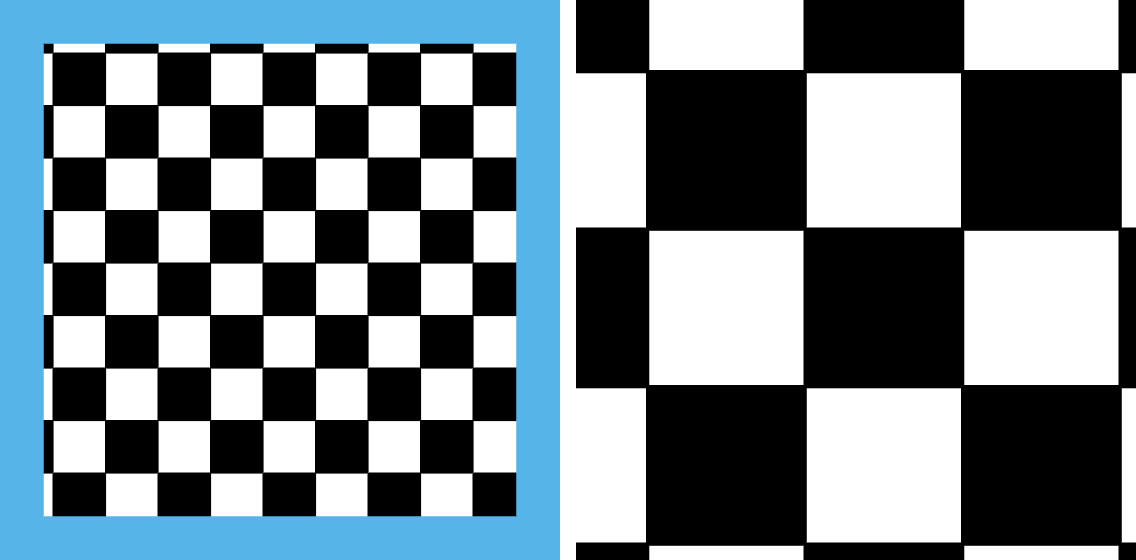
Left: the whole. Right: its middle third, enlarged.
Give the GLSL for this pattern, as a Shadertoy shader.

```glsl
// A black and white checkerboard inside a flat sky-blue frame.
// Each light square is a box distance inset by half a line, so thin dark
// lines run between cells; the frame is cut with another box distance.

const vec3 FRAME_BLUE = vec3(0.337, 0.706, 0.914);
const vec3 DARK = vec3(0.0);
const vec3 LIGHT = vec3(1.0);

const float UNIT = 1.0 / 512.0;        // layout grid, as a share of the canvas
const float CELL = 48.0 * UNIT;        // side of one square
const float LINE = 1.0 * UNIT;         // dark line between squares
const float GRID_START = 48.5 * UNIT;  // first grid line from left and top
const float BOARD_HALF = 216.0 * UNIT; // half the side of the visible board

// Signed distance to an axis-aligned square centred on the origin
float squareDistance(vec2 p, float halfSide) {
    vec2 d = abs(p) - halfSide;
    return max(d.x, d.y);
}

// Coverage of a shape, smoothed over one pixel
float coverage(float dist, float pixel) {
    return clamp(0.5 - dist / pixel, 0.0, 1.0);
}

// Amount of light square at p; cells with an odd index sum are light
float lightSquares(vec2 p, float cellSize, float lineWidth, float pixel) {
    vec2 grid = p / cellSize;
    vec2 cell = floor(grid);
    vec2 local = (grid - cell - 0.5) * cellSize;
    float isLight = mod(cell.x + cell.y, 2.0);
    float dist = squareDistance(local, 0.5 * (cellSize - lineWidth));
    return isLight * coverage(dist, pixel);
}

void mainImage(out vec4 fragColor, in vec2 fragCoord) {
    // Canvas units, measured from the upper left
    vec2 uv = fragCoord / iResolution.xy;
    vec2 p = vec2(uv.x, 1.0 - uv.y);
    float pixel = 1.0 / min(iResolution.x, iResolution.y);

    // Checkerboard
    float light = lightSquares(p - GRID_START, CELL, LINE, pixel);
    vec3 board = mix(DARK, LIGHT, light);

    // Frame
    float inside = coverage(squareDistance(p - 0.5, BOARD_HALF), pixel);
    fragColor = vec4(mix(FRAME_BLUE, board, inside), 1.0);
}
```
